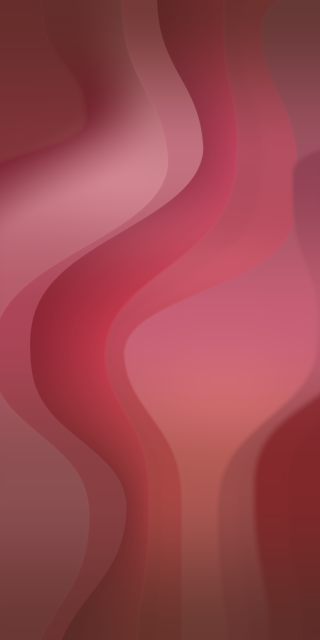
A Shadertoy shader for this background:

```glsl
// S-shaped step from 0 at start to 1 at end, passing one half at middle
float bend(float y, float start, float middle, float end) {
    float t = clamp((y - start) / (end - start), 0.0, 1.0);
    t = pow(t, log(0.5) / log((middle - start) / (end - start)));
    return t * t / (t * t + (1.0 - t) * (1.0 - t));
}

// Five evenly spaced colours from top to bottom
vec3 ramp(float y, vec3 top, vec3 upper, vec3 centre, vec3 lower, vec3 bottom) {
    vec3 c = mix(top, upper, smoothstep(0.0, 0.25, y));
    c = mix(c, centre, smoothstep(0.25, 0.5, y));
    c = mix(c, lower, smoothstep(0.5, 0.75, y));
    return mix(c, bottom, smoothstep(0.75, 1.0, y));
}

// Signed distance to a curve, in canvas widths
float curveDistance(float d) {
    return d / max(length(vec2(dFdx(d), dFdy(d))) * iResolution.x, 0.001);
}

// Ribbon to the right of a curve, with a thin lit rim
vec3 layer(vec3 under, vec3 tint, float offset, float soft, float rim) {
    float d = curveDistance(offset);
    float edge = max(soft, 0.8 / iResolution.x);
    vec3 c = mix(under, tint, smoothstep(-edge, edge, d));
    return c + rim * vec3(1.0, 0.7, 0.7) * exp(-abs(d) / 0.003);
}

float glow(vec2 p, vec2 centre, vec2 size) {
    vec2 q = (p - centre) / size;
    return exp(-dot(q, q));
}

void mainImage(out vec4 fragColor, in vec2 fragCoord) {
    vec2 p = fragCoord / iResolution.xy;
    p.y = 1.0 - p.y;
    float x = p.x, y = p.y;

    // Flowing boundaries, from left to right
    float corner = 0.13 + 0.135 * bend(y, 0.0, 0.1, 0.18) - 0.33 * bend(y, 0.185, 0.235, 0.29);
    float shade = 0.34 + 0.05 * bend(y, 0.0, 0.08, 0.15) - 0.5 * bend(y, 0.13, 0.27, 0.4);
    float pale = 0.38 + 0.146 * bend(y, -0.02, 0.14, 0.27) - 0.55 * bend(y, 0.25, 0.39, 0.56)
        + 0.303 * bend(y, 0.56, 0.68, 0.81) - 0.19 * bend(y, 0.8, 0.95, 1.1);
    float crimson = 0.49 + 0.146 * bend(y, -0.02, 0.12, 0.25) - 0.542 * bend(y, 0.23, 0.367, 0.54)
        + 0.302 * bend(y, 0.53, 0.685, 0.8) - 0.23 * bend(y, 0.78, 0.93, 1.08);
    float rose = 0.7 + 0.042 * bend(y, 0.05, 0.14, 0.23) - 0.414 * bend(y, 0.2, 0.414, 0.56)
        + 0.138 * bend(y, 0.55, 0.65, 0.78) - 0.04 * bend(y, 0.78, 0.92, 1.05);
    float pink = 0.895 - 0.08 * bend(y, -0.03, 0.005, 0.05) + 0.115 * bend(y, 0.04, 0.15, 0.28)
        - 0.542 * bend(y, 0.28, 0.45, 0.555) + 0.18 * bend(y, 0.55, 0.655, 0.79);
    float dusk = 1.06 - 0.146 * bend(y, 0.215, 0.236, 0.275) + 0.076 * bend(y, 0.29, 0.41, 0.5)
        - 0.31 * bend(y, 0.54, 0.655, 0.8) + 0.04 * bend(y, 0.8, 0.95, 1.1);
    float ember = 1.1 - 0.306 * bend(y, 0.56, 0.635, 0.765) + 0.05 * bend(y, 0.78, 0.9, 1.05);

    // Dark upper corner, fading into the pale ribbon
    vec3 col = mix(vec3(0.4, 0.18, 0.17), vec3(0.5, 0.2, 0.22), smoothstep(0.0, 0.25, y));
    vec3 wine = mix(vec3(0.39, 0.18, 0.17), vec3(0.47, 0.12, 0.18), smoothstep(0.0, 0.26, y));
    col = layer(col, wine, x - corner, 0.015, 0.015);
    vec3 tint = ramp(y, vec3(0.44, 0.24, 0.22), vec3(0.76, 0.47, 0.51), vec3(0.71, 0.35, 0.41),
        vec3(0.55, 0.31, 0.32), vec3(0.42, 0.22, 0.21));
    col = layer(col, tint, x - shade, 0.13, 0.0);
    col += 0.06 * glow(p, vec2(0.4, 0.29), vec2(0.3, 0.07));

    // Left ribbons
    tint = ramp(y, vec3(0.46, 0.23, 0.22), vec3(0.76, 0.44, 0.5), vec3(0.67, 0.27, 0.34),
        vec3(0.54, 0.25, 0.26), vec3(0.42, 0.2, 0.19));
    col = layer(col, tint, x - pale, 0.0, 0.015);
    float across = clamp((x - crimson) / (rose - crimson), 0.0, 1.0);
    tint = ramp(y, vec3(0.4, 0.16, 0.16), vec3(0.66, 0.23, 0.32), vec3(0.59, 0.16, 0.22),
        vec3(0.55, 0.2, 0.21), vec3(0.38, 0.18, 0.16));
    tint *= mix(0.94, 1.06, across);
    tint += vec3(0.06, 0.07, 0.07) * glow(p, vec2(0.42, 0.36), vec2(0.4, 0.07));
    tint += vec3(0.1, 0.04, 0.05) * across * glow(p, vec2(0.35, 0.56), vec2(0.4, 0.2));
    col = layer(col, tint, x - crimson, 0.0, 0.006);

    // Translucent folds inside the crimson ribbon
    for (int i = 1; i < 4; i++) {
        float fold = mix(crimson, rose, 0.27 * float(i));
        col = layer(col, col * 1.015, x - fold, 0.02, 0.004);
    }

    // Central ribbons
    tint = ramp(y, vec3(0.42, 0.19, 0.18), vec3(0.69, 0.3, 0.37), vec3(0.73, 0.28, 0.35),
        vec3(0.65, 0.27, 0.26), vec3(0.4, 0.2, 0.17));
    tint += vec3(0.05, 0.05, 0.05) * glow(p, vec2(0.65, 0.42), vec2(0.35, 0.06));
    col = layer(col, tint, x - rose, 0.007, 0.018);
    col = layer(col, col * 1.025, x - mix(rose, pink, 0.45), 0.02, 0.005);
    tint = ramp(y, vec3(0.4, 0.22, 0.21), vec3(0.62, 0.32, 0.38), vec3(0.77, 0.37, 0.46),
        vec3(0.68, 0.34, 0.32), vec3(0.42, 0.23, 0.2));
    tint += vec3(0.08, 0.06, 0.04) * glow(p, vec2(0.7, 0.62), vec2(0.35, 0.09));
    col = layer(col, tint, x - pink, 0.006, 0.008);

    // Right ribbons
    tint = ramp(y, vec3(0.4, 0.22, 0.21), vec3(0.57, 0.26, 0.33), vec3(0.74, 0.36, 0.44),
        vec3(0.61, 0.3, 0.29), vec3(0.41, 0.21, 0.19));
    col = layer(col, tint, x - dusk, 0.012, 0.008);
    col = layer(col, col * 0.97, x - mix(dusk, ember, 0.5), 0.025, 0.004);
    tint = ramp(y, vec3(0.4, 0.18, 0.18), vec3(0.45, 0.18, 0.2), vec3(0.58, 0.2, 0.23),
        vec3(0.52, 0.16, 0.17), vec3(0.38, 0.18, 0.16));
    col = layer(col, tint, x - ember, 0.016, 0.004);
    col = layer(col, col * 0.97, x - ember - 0.1, 0.02, 0.006);

    fragColor = vec4(clamp(col, 0.0, 1.0), 1.0);
}
```
